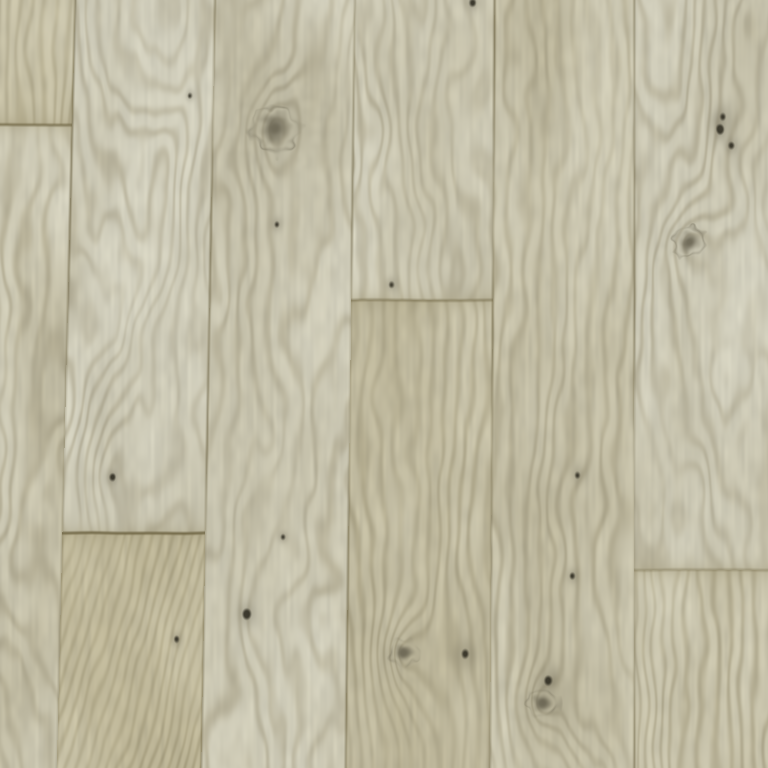
Give the GLSL for this texture, as a WebGL 2 fragment shader.

```glsl
#version 300 es
precision highp float;

uniform vec2 u_resolution;
out vec4 fragColor;

const vec3 PALE = vec3(0.815, 0.805, 0.735);
const vec3 GREY_GRAIN = vec3(0.675, 0.650, 0.560);
const vec3 HONEY = vec3(0.755, 0.725, 0.605);
const vec3 HONEY_GRAIN = vec3(0.605, 0.570, 0.440);
const vec3 SEAM = vec3(0.36, 0.32, 0.19);
const vec3 KNOT = vec3(0.41, 0.39, 0.32);
const vec3 PINHOLE = vec3(0.16, 0.15, 0.11);

// Per plank: end joint height, warmth above it, warmth below it, knot height
const vec4 PLANKS[6] = vec4[6](
    vec4(0.837, 0.75, 0.35, 0.24),
    vec4(0.306, 0.15, 0.95, -1.0),
    vec4(-1.0, 0.25, 0.25, 0.833),
    vec4(0.609, 0.30, 0.65, 0.15),
    vec4(-1.0, 0.45, 0.45, 0.085),
    vec4(0.258, 0.20, 0.55, 0.685));

float hash(vec2 p) {
    return fract(sin(dot(p, vec2(127.1, 311.7))) * 43758.5453);
}

float noise(vec2 p) {
    vec2 i = floor(p);
    vec2 f = fract(p);
    f = f * f * (3.0 - 2.0 * f);
    return mix(mix(hash(i), hash(i + vec2(1, 0)), f.x),
               mix(hash(i + vec2(0, 1)), hash(i + vec2(1, 1)), f.x), f.y);
}

float fbm(vec2 p) {
    float sum = 0.0;
    float gain = 0.5;
    for (int i = 0; i < 4; i++) {
        sum += gain * noise(p);
        p = p * 2.03 + 17.0;
        gain *= 0.5;
    }
    return sum;
}

// Soft line of a given half width
float line(float d, float halfWidth, float soft) {
    return 1.0 - smoothstep(halfWidth - soft, halfWidth + soft, abs(d));
}

// Growth rings: straight in warm boards, curling in pale ones, bent round knots
float growthRings(vec2 p, float warmth, float seed, float bend) {
    float curl = 1.0 - warmth;
    float slant = 0.28 * smoothstep(0.75, 0.95, warmth);
    float broad = fbm(vec2(p.x * 8.0, p.y * 2.6) + seed);
    float ripple = noise(vec2(p.x * 32.0, p.y * 17.0) + seed);
    float phase = (p.x - slant * p.y) * mix(22.0, 80.0, warmth);
    phase += broad * mix(3.0, 11.0, curl) + ripple * mix(0.3, 0.9, curl) + bend;
    float wave = 0.5 + 0.5 * sin(6.2832 * phase);
    return wave * wave * mix(0.35, 1.0, noise(p * vec2(14.0, 6.0) + seed));
}

// Dark heart, broken ring and stained surround of a knot
float knotMask(vec2 d, float radius, float seed) {
    float r = length(d) / radius * (0.75 + 0.5 * noise(d * 110.0 + seed));
    float heart = 0.75 * (1.0 - smoothstep(0.1, 0.85, r));
    float ring = 0.45 * line(r - 1.0, 0.08, 0.12) * noise(d * 70.0 - seed);
    return heart + ring + 0.15 * exp(-r * r * 0.4);
}

void main() {
    vec2 uv = gl_FragCoord.xy / u_resolution;
    float pixel = 1.0 / min(u_resolution.x, u_resolution.y);

    // Six planks whose seams fan slightly toward the bottom
    float width = mix(0.188, 0.182, uv.y);
    float across = (uv.x - mix(0.074, 0.098, uv.y)) / width + 1.0;
    float id = clamp(floor(across), 0.0, 5.0);
    vec2 local = vec2((across - id) * width, uv.y);
    vec4 plank = PLANKS[int(id)];
    float below = step(uv.y, plank.x);
    float warmth = mix(plank.y, plank.z, below);
    float seed = id * 7.3 + below * 31.0 + 3.0;

    // Main knot
    vec2 toKnot = local - vec2((0.36 + 0.1 * hash(vec2(id, 4.0))) * width, plank.w);
    float radius = mix(0.018, 0.029, line(id - 2.0, 0.5, 0.1));
    float bend = 4.5 * exp(-length(toKnot * vec2(1.0, 0.75)) / 0.045);

    // Wood colour: rings, long stains, fine fibres
    float rings = growthRings(local, warmth, seed, bend);
    float stain = fbm(uv * vec2(11.0, 4.0) + seed);
    float fibre = noise(vec2(uv.x * 230.0, uv.y * 16.0) + seed);
    float fleck = noise(uv * vec2(120.0, 55.0) + seed);
    float tone = clamp(warmth + 0.9 * (stain - 0.47), 0.0, 1.0);
    vec3 wood = mix(PALE, HONEY, tone);
    wood = mix(wood, mix(GREY_GRAIN, HONEY_GRAIN, warmth), 0.65 * rings);
    wood *= 1.0 + 0.055 * (fibre - 0.5) + 0.04 * (fleck - 0.5) - 0.10 * (stain - 0.4);
    wood = mix(wood, KNOT, clamp(knotMask(toKnot, radius, seed), 0.0, 0.9));

    // Scattered pinholes with small stains
    for (float i = 0.0; i < 3.0; i++) {
        vec2 key = vec2(id + 1.0, i * 5.0 + 2.0);
        vec2 d = local - vec2((0.12 + 0.76 * hash(key)) * width, hash(key + 9.0));
        float size = mix(0.002, 0.005, hash(key + 20.0));
        float r = length(d * vec2(1.0, 0.8)) + 0.002 * (fleck - 0.5);
        wood = mix(wood, KNOT, 0.3 * exp(-r * r / (size * size * 9.0)));
        wood = mix(wood, PINHOLE, 0.85 * line(r, size, 0.001 + pixel));
    }

    // Long seams of uneven strength, then end joints with a faint shadow
    float side = (across - floor(across + 0.5)) * width;
    float wear = noise(vec2(floor(across + 0.5) * 9.0, uv.y * 7.0));
    wood = mix(wood, SEAM, mix(0.15, 0.6, wear) * line(side, 0.0013, 0.0008 + pixel));
    float end = uv.y - plank.x + 0.0015 * (noise(vec2(uv.x * 25.0, id)) - 0.5);
    float depth = mix(0.3, 0.9, smoothstep(0.5, 0.9, max(plank.y, plank.z)));
    wood = mix(wood, SEAM, depth * line(end, 0.0017, 0.0008 + pixel));
    wood = mix(wood, HONEY_GRAIN, 0.35 * exp(-abs(end) * 90.0));

    fragColor = vec4(wood, 1.0);
}
```
